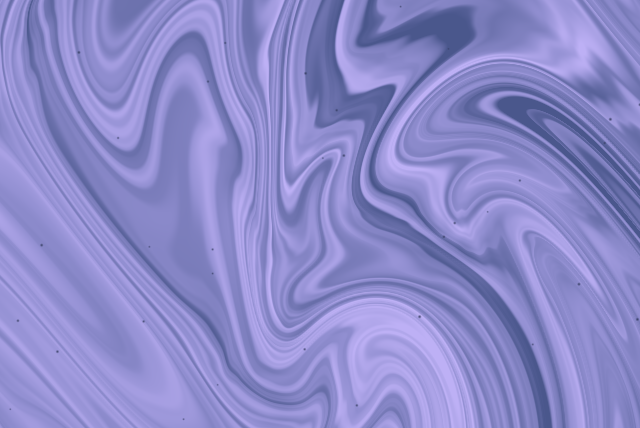
Give the GLSL for this texture, as a Shadertoy shader.

```glsl
#define WARP_STEPS 6
#define WARP_FREQ 4.2
#define WARP_GROWTH 1.28
#define WARP_STRAIN 0.86
#define BAND_FREQ 6.5
#define BAND_CONTRAST 0.62
#define VEIN_DEPTH 0.42
#define MEAN_TONE 0.67
#define SPECK_GRID 13.0
#define SPECK_SHARE 0.14

const vec3 SLATE = vec3(0.29, 0.34, 0.55);
const vec3 LAVENDER = vec3(0.57, 0.56, 0.82);
const vec3 LILAC = vec3(0.74, 0.69, 0.96);

float hash1(float n) {
    return fract(sin(n * 127.1 + 3.7) * 4375.85);
}

vec2 hash2(vec2 c) {
    vec2 d = vec2(dot(c, vec2(127.1, 311.7)), dot(c, vec2(269.5, 183.3)));
    return fract(sin(d) * 4375.85);
}

// Noise along one axis, with soft and crisp steps between layers
float layerNoise(float x) {
    float cell = floor(x);
    float halfWidth = mix(0.2, 0.5, hash1(cell + 71.0));
    float blend = smoothstep(0.5 - halfWidth, 0.5 + halfWidth, x - cell);
    return mix(hash1(cell), hash1(cell + 1.0), blend);
}

// Smooth noise over the plane, -0.5 to 0.5
float cloud(vec2 p) {
    vec2 c = floor(p);
    vec2 s = smoothstep(0.0, 1.0, p - c);
    float low = mix(hash2(c).x, hash2(c + vec2(1.0, 0.0)).x, s.x);
    float high = mix(hash2(c + vec2(0.0, 1.0)).x, hash2(c + 1.0).x, s.x);
    return mix(low, high, s.y) - 0.5;
}

// Stirs the paint: rotated shear waves, one full turn over all steps
vec2 stir(vec2 p) {
    float angle = 6.28319 / float(WARP_STEPS);
    mat2 turn = mat2(cos(angle), sin(angle), -sin(angle), cos(angle));
    float freq = WARP_FREQ;
    for (int i = 0; i < WARP_STEPS; i++) {
        vec2 phase = vec2(1.3, 4.1) + float(i) * vec2(2.4, 1.7);
        p += WARP_STRAIN / freq * sin(freq * p.yx + phase);
        p = turn * p;
        freq *= WARP_GROWTH;
    }
    return p;
}

// Poured layers of paint, fading out where they get too thin to resolve
float layers(float u, float footprint, float calm) {
    float tone = 0.0;
    float freq = BAND_FREQ;
    float weight = BAND_CONTRAST;
    for (int i = 0; i < 4; i++) {
        float visible = 1.0 - smoothstep(0.5, 1.5, footprint * freq);
        float detail = i < 2 ? 1.0 : calm;
        tone += weight * visible * detail * (layerNoise(u * freq + float(i) * 37.3) - 0.5);
        freq *= 2.2;
        weight *= 0.9;
    }
    return tone;
}

// Thin dark contours between layers
float veins(float u, float footprint) {
    float freq = BAND_FREQ * 3.5;
    float visible = 1.0 - smoothstep(0.4, 1.2, footprint * freq);
    return visible * smoothstep(0.74, 0.98, layerNoise(u * freq + 211.0));
}

// Scattered pinholes, one candidate per cell
float specks(vec2 p) {
    vec2 cell = floor(p * SPECK_GRID);
    vec2 rnd = hash2(cell);
    vec2 center = (cell + 0.15 + 0.7 * hash2(cell + 19.0)) / SPECK_GRID;
    float radius = mix(0.001, 0.0028, rnd.y);
    float edge = 1.2 / iResolution.y;
    float dotMask = 1.0 - smoothstep(radius - edge, radius + edge, length(p - center));
    return dotMask * step(rnd.x, SPECK_SHARE);
}

void mainImage(out vec4 fragColor, in vec2 fragCoord) {
    vec2 p = fragCoord / iResolution.y;
    vec2 q = stir(p * vec2(1.0, 0.75) + vec2(0.4, 0.9));

    // Layer coordinate: slow drift along the flow plus ragged contours
    float u = q.x + 0.16 * sin(2.6 * q.y + 0.8);
    u += 0.05 * cloud(q * 9.0) + 0.018 * cloud(q * 23.0 + 7.0);
    float footprint = fwidth(u);

    // Broad pools of tint, quieter areas and murky wisps
    float pool = sin(4.3 * q.y + 2.0 * sin(3.1 * q.x)) * sin(3.4 * p.x + 2.7 * p.y + 1.0);
    float calm = 0.8 + 0.35 * sin(3.7 * q.y + 2.3 * p.x);
    float wisps = cloud(q * vec2(16.0, 8.0) + 3.0) + 0.6 * cloud(q * vec2(37.0, 19.0));

    float tone = MEAN_TONE + layers(u, footprint, calm);
    tone += 0.13 * pool + 0.2 * wisps;
    tone -= VEIN_DEPTH * calm * veins(u, footprint);
    tone = clamp(tone, 0.0, 1.0);

    // Tint ramp
    vec3 color = mix(SLATE, LAVENDER, min(tone / 0.62, 1.0));
    color = mix(color, LILAC, clamp((tone - 0.62) / 0.38, 0.0, 1.0));
    color = mix(color, SLATE * 0.65, 0.8 * specks(p));
    fragColor = vec4(color, 1.0);
}
```
